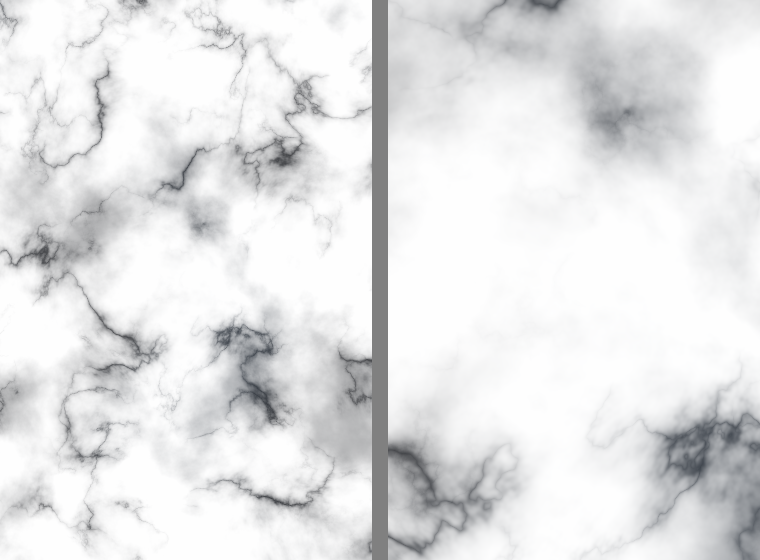
Left, the full canvas; right, a detail of the centre.
Give the GLSL for this texture, as a WebGL 1 fragment shader.

```glsl
precision highp float;
// White marble: mottled grey clouds crossed by ragged dark veins.
// Veins are the zero contours of warped fractal gradient noise, each with a
// thin core and a smoky halo, faded by a slower noise and darkened in clots.
uniform vec2 u_resolution;

vec2 gradientAt(vec2 cell) {
  float h = fract(sin(dot(cell, vec2(127.1, 311.7))) * 43758.55);
  return vec2(cos(6.2832 * h), sin(6.2832 * h));
}

float gradientNoise(vec2 p) {
  vec2 i = floor(p);
  vec2 f = p - i;
  vec2 u = f * f * f * (f * (f * 6.0 - 15.0) + 10.0);
  vec2 e = vec2(1.0, 0.0);
  float a = dot(gradientAt(i), f);
  float b = dot(gradientAt(i + e.xy), f - e.xy);
  float c = dot(gradientAt(i + e.yx), f - e.yx);
  float d = dot(gradientAt(i + e.xx), f - e.xx);
  return mix(mix(a, b, u.x), mix(c, d, u.x), u.y);
}

// Each octave is turned and shifted so that lattice points never line up.
float fbm(vec2 p) {
  float sum = 0.0;
  float amplitude = 1.0;
  for (int octave = 0; octave < 7; octave++) {
    sum += amplitude * gradientNoise(p);
    p = mat2(1.6, 1.2, -1.2, 1.6) * p + vec2(17.3, 9.1);
    amplitude *= 0.51;
  }
  return sum;
}

// Falls from 1 on the zero contour of a field to 0 away from it.
float ridge(float field, float width) {
  return exp(-abs(field) / width);
}

void main() {
  vec2 p = gl_FragCoord.xy / u_resolution.y;
  vec2 warp = vec2(gradientNoise(p * 5.0 + 3.7), gradientNoise(p * 5.0 + 41.2));
  vec2 q = p + 0.05 * warp;

  // Main veins, strong in some stretches and faint in others
  float mainField = fbm(q * 3.8 + vec2(5.3, 12.8));
  float mainStrength = smoothstep(-0.3, 0.45, fbm(p * 4.2 + vec2(31.4, 7.6)));
  float halo = ridge(mainField, 0.11) * mainStrength;
  float core = ridge(mainField, 0.021) * mainStrength;

  // Finer, paler side veins
  float sideField = fbm(q * 5.8 + vec2(63.1, 28.5));
  float sideStrength = smoothstep(-0.1, 0.5, fbm(p * 4.3 + vec2(14.9, 52.3)));
  float side = 0.22 * ridge(sideField, 0.022) + 0.2 * ridge(sideField, 0.12);

  // Smoky clots with a crackle of thin lines
  float clot = smoothstep(0.1, 0.65, fbm(p * 6.0 + vec2(23.8, 95.1)));
  clot *= ridge(mainField, 0.22) * (0.3 + 0.7 * mainStrength);
  float crackle = ridge(fbm(p * 16.0 + 77.7), 0.09);

  // Drifting clouds with rough mottling
  float drift = fbm(q * 3.4 + vec2(88.2, 19.4));
  float mottle = fbm(p * 11.0 + vec2(45.6, 71.3));
  float cloud = smoothstep(-0.1, 0.75, drift + 0.28 * mottle);

  float shade = 0.25 * cloud + 0.37 * halo + 0.3 * core
              + side * sideStrength + clot * (0.25 + 0.2 * crackle);
  shade *= 1.0 + 0.3 * mottle;

  // Only the darkest tones are compressed
  float excess = max(shade - 0.5, 0.0);
  shade = min(shade, 0.5) + 0.3 * (1.0 - exp(-excess / 0.3));

  // Grey ink, slightly cooler in some of the clouds
  float cool = smoothstep(0.0, 0.5, gradientNoise(p * 2.6 + vec2(9.4, 33.8)));
  vec3 ink = mix(vec3(1.0, 1.0, 0.99), vec3(1.04, 1.0, 0.95), 0.2 + 0.6 * cool);
  gl_FragColor = vec4(min(vec3(1.015) - shade * ink, 0.998), 1.0);
}
```
